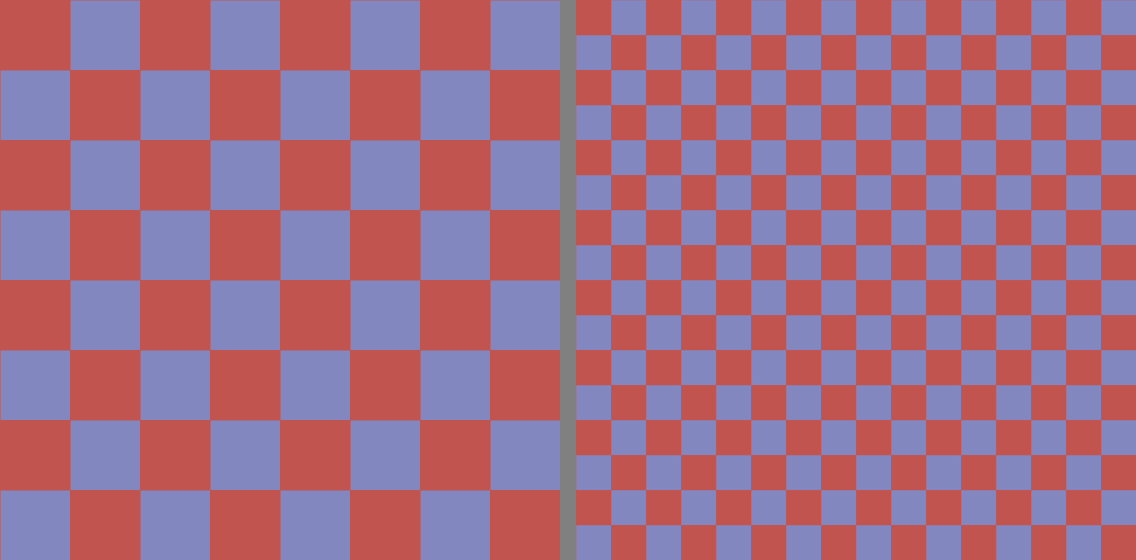
Left: one tile. Right: repeated 2 by 2.
A WebGL 1 fragment shader for this pattern:

```glsl
precision highp float;
// Flat two-colour checkerboard of red and periwinkle squares, eight by eight.

uniform vec2 u_resolution;

const float CELLS = 8.0;      // squares across and down; even, so it tiles
const float OVERLAP = 0.007;  // red spill onto the left and top of blue, in cells
const vec3 RED = vec3(0.757, 0.329, 0.310);
const vec3 BLUE = vec3(0.514, 0.529, 0.753);

// Smoothed coverage of a square repeating every two cells.
float squareCoverage(vec2 p, vec2 center, float halfSize, vec2 pixel) {
  vec2 q = abs(mod(p - center + 1.0, 2.0) - 1.0);
  vec2 inside = clamp((halfSize - q) / pixel + 0.5, 0.0, 1.0);
  return inside.x * inside.y;
}

void main() {
  vec2 p = gl_FragCoord.xy / u_resolution * CELLS;
  vec2 pixel = CELLS / u_resolution;

  // Two diagonal blue squares make up each two by two block.
  float halfSize = 0.5 - 0.5 * OVERLAP;
  vec2 center = vec2(0.5) + vec2(0.5, -0.5) * OVERLAP;
  float blue = squareCoverage(p, center, halfSize, pixel)
             + squareCoverage(p, center + 1.0, halfSize, pixel);

  gl_FragColor = vec4(mix(RED, BLUE, min(blue, 1.0)), 1.0);
}
```
